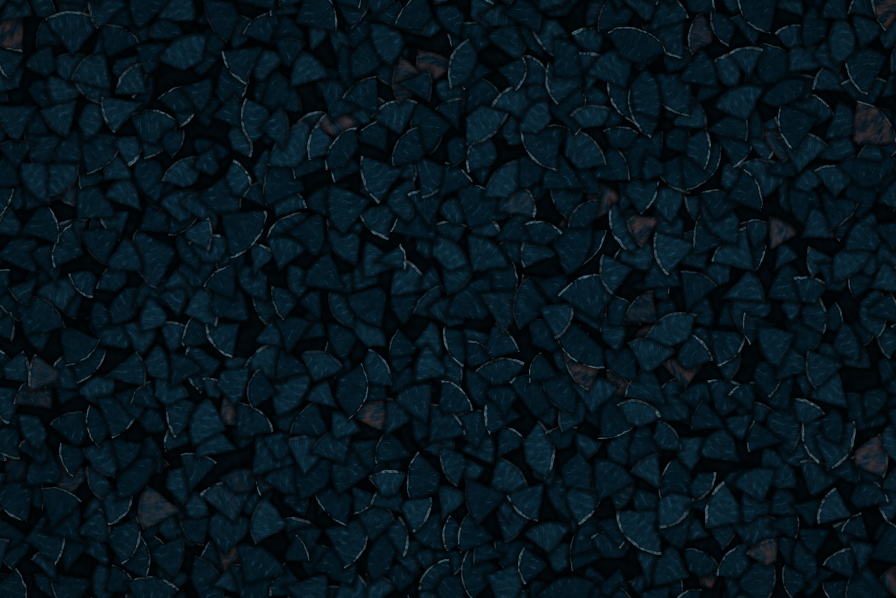
Reproduce this texture procedurally as a Shadertoy shader.

```glsl
// A stack of split firewood seen end-on in dim blue light, with pale bark arcs.

const float CELL = 0.046;                        // log spacing, in canvas heights
const vec3 GAP   = vec3(0.008, 0.040, 0.058);
const vec3 WOOD  = vec3(0.010, 0.083, 0.122);
const vec3 LIT   = vec3(0.036, 0.142, 0.196);
const vec3 FROST = vec3(0.085, 0.220, 0.290);
const vec3 BARK  = vec3(0.270, 0.390, 0.450);
const vec3 RUST  = vec3(0.250, 0.180, 0.185);

vec3 hash3(vec2 p) {
    vec3 q = fract(p.xyx * vec3(0.1031, 0.1030, 0.0973));
    q += dot(q, q.yxz + 33.33);
    return fract((q.xxy + q.yzz) * q.zyx);
}

// Layered sines, roughly -1 to 1.
float waves(vec2 p, float phase) {
    float sum = 0.0, amp = 0.5;
    for (int i = 0; i < 4; i++) {
        sum += amp * sin(p.x + phase + 1.7 * sin(p.y + phase)) * cos(p.y * 0.8 - phase);
        p = mat2(1.3, 1.1, -1.1, 1.3) * p;
        phase += 2.1;
        amp *= 0.65;
    }
    return sum;
}

// Cellular noise: distance to the nearest scattered point.
float cellular(vec2 p) {
    vec2 id = floor(p);
    float nearest = 2.0;
    for (int y = -1; y <= 1; y++)
    for (int x = -1; x <= 1; x++) {
        vec2 c = id + vec2(x, y);
        nearest = min(nearest, length(c + hash3(c + 71.0).xy - p));
    }
    return nearest;
}

// Wedge with its apex at the origin, opening along +y, blunted at height cut.
float wedge(vec2 p, float radius, float halfAngle, float cut) {
    float sides = dot(vec2(abs(p.x), p.y), vec2(cos(halfAngle), -sin(halfAngle)));
    return max(max(sides, length(p) - radius), cut - p.y);
}

float cover(float d, float px) {
    return clamp(0.5 - d / px, 0.0, 1.0);
}

// Cut face: tone of the log, light towards the bark, frosty streaks, rare rust.
vec3 woodFace(vec2 p, float radius, vec3 rnd) {
    float phase = rnd.x * 40.0;
    float mottle = waves(p * vec2(190.0, 75.0), phase);
    float light = rnd.y * rnd.y * 0.9 + 0.35 * p.y / radius - 0.12 + 0.35 * mottle;
    vec3 col = mix(WOOD, LIT, clamp(light, 0.0, 1.0));
    float streak = waves(p * vec2(430.0, 120.0), phase + 5.0);
    col = mix(col, FROST, smoothstep(0.25, 0.9, streak + rnd.y * 0.35 - 0.1) * 0.65);
    float rust = smoothstep(0.945, 0.99, rnd.z) * smoothstep(-0.6, 0.5, mottle);
    return mix(col, RUST, rust * 0.75);
}

// Paints one log over col: soft shadow, face, dark rim and broken bark.
vec3 paintLog(vec3 col, vec2 p, vec3 shape, vec3 rnd, float px) {
    float radius = shape.x;
    float phase = rnd.z * 50.0;
    vec2 q = p + 0.0022 * vec2(waves(p.yx * 65.0, phase), waves(p * 65.0, phase + 3.0));
    float d = wedge(q, radius, shape.y, shape.z);
    if (d > 0.02) return col;

    col *= mix(0.42, 1.0, smoothstep(-0.001, 0.011, d));
    vec3 face = woodFace(q, radius, rnd);
    face *= mix(0.5, 1.0, smoothstep(0.0, 0.006, -d));

    float along = atan(q.x, q.y) * radius;
    float rough = waves(vec2(along * 130.0, phase), phase);
    float width = 0.0022 + 0.0022 * rnd.y + 0.0018 * rough;
    float depth = radius - length(q);
    float strip = cover(depth - width, px * 1.3);
    float strength = smoothstep(0.25, 0.85, rnd.x) * smoothstep(-0.75, 0.15, rough);
    float flecks = 0.8 + 0.35 * waves(q * 500.0, phase);
    face *= 1.0 - 0.35 * cover(depth - width - 0.002, 0.003);
    face = mix(face, BARK * flecks, strip * strength);
    return mix(col, face, cover(d, px));
}

vec3 logPile(vec2 uv, float px) {
    vec3 col = GAP * (0.8 + 0.5 * waves(uv * 90.0, 1.0));
    vec2 home = floor(uv / CELL);
    // Two layers, so the overlap order does not follow the rows.
    for (int layer = 0; layer < 2; layer++)
    for (int y = -2; y <= 2; y++)
    for (int x = -2; x <= 2; x++) {
        vec2 id = home + vec2(x, y);
        vec3 place = hash3(id + 11.0);
        if (int(place.z * 2.0) != layer) continue;
        vec3 form = hash3(id + 137.0);
        vec3 rnd = hash3(id + 291.0);
        float radius = mix(0.050, 0.078, form.x);
        float halfAngle = mix(0.42, 0.82, form.y);
        float cut = radius * max(0.0, form.z * 0.7 - 0.3);
        float turn = (fract(place.z * 2.0) - 0.5) * 5.0;
        vec2 p = uv - (id + 0.1 + 0.8 * place.xy) * CELL;
        p = mat2(cos(turn), -sin(turn), sin(turn), cos(turn)) * p;
        p.y += radius * 0.62;
        col = paintLog(col, p, vec3(radius, halfAngle, cut), rnd, px);
    }
    return col;
}

void mainImage(out vec4 fragColor, in vec2 fragCoord) {
    float px = 1.0 / iResolution.y;
    vec2 uv = fragCoord * px;
    vec3 col = logPile(uv, px);
    col *= 0.84 + 0.34 * cellular(uv * 110.0);
    // Gentle falloff towards the corners.
    vec2 centred = fragCoord / iResolution.xy - 0.5;
    col *= 1.06 - 0.4 * dot(centred, centred);
    fragColor = vec4(col, 1.0);
}
```
